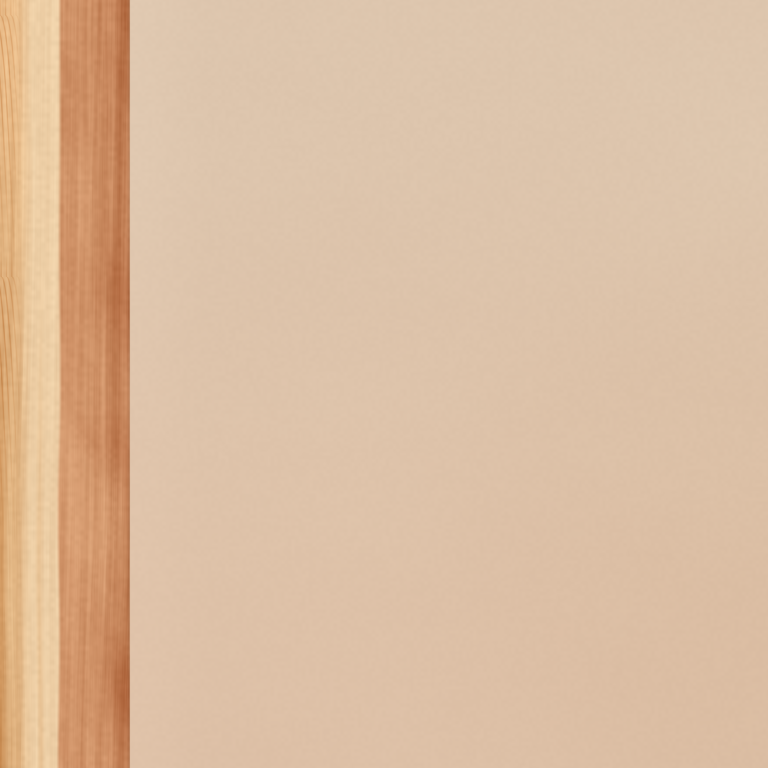
A three.js fragment shader for this texture:

```glsl
#define BOARD_EDGE 0.169
#define SAP_EDGE 0.077
#define GRAIN_FREQ 210.0
#define GRAIN_DEPTH 0.10
#define PAPER_GRAIN 0.010
#define SAP_TAN vec3(0.87, 0.69, 0.49)
#define SAP_CREAM vec3(0.93, 0.81, 0.65)
#define HEART_LIGHT vec3(0.84, 0.61, 0.44)
#define HEART_DARK vec3(0.69, 0.40, 0.24)
#define PAPER_TOP vec3(0.868, 0.776, 0.682)
#define PAPER_LOW vec3(0.868, 0.755, 0.655)

varying vec2 vUv;

float hash(vec2 p) {
  p = fract(p * vec2(0.1031, 0.1137));
  p += dot(p, p.yx + 33.33);
  return fract((p.x + p.y) * p.x * 7.13);
}

float noise(vec2 p) {
  vec2 cell = floor(p);
  vec2 f = fract(p);
  f = f * f * (3.0 - 2.0 * f);
  return mix(mix(hash(cell), hash(cell + vec2(1.0, 0.0)), f.x),
             mix(hash(cell + vec2(0.0, 1.0)), hash(cell + vec2(1.0, 1.0)), f.x), f.y);
}

float fbm(vec2 p) {
  float sum = 0.0;
  float amp = 0.5;
  for (int i = 0; i < 4; i++) {
    sum += amp * noise(p);
    p = p * 2.03 + 17.7;
    amp *= 0.5;
  }
  return sum / 0.9375;
}

float bump(float x, float center, float width) {
  float d = (x - center) / width;
  return exp(-d * d);
}

// Long fibres, drifting slowly along the board
float fibres(vec2 p) {
  float x = p.x - 0.014 * p.y + 0.008 * noise(vec2(p.x * 8.0, p.y * 3.0));
  return fbm(vec2(x * GRAIN_FREQ, p.y * 4.0)) - 0.5;
}

// Thin nested growth arches at the left side
float arches(vec2 p, float peak) {
  float drop = max(peak - p.y, 0.0);
  float x = p.x - 0.026 * sqrt(drop / 0.35);
  float rings = 0.5 + 0.5 * sin(x * 900.0 + 2.0 * noise(p * vec2(40.0, 9.0)));
  float zone = smoothstep(0.032, 0.008, p.x) * smoothstep(peak + 0.05, peak - 0.03, p.y);
  return pow(rings, 4.0) * zone * smoothstep(0.40, 0.05, drop);
}

vec3 sapwood(vec2 p) {
  float wander = 0.004 * (noise(vec2(2.0, p.y * 4.0)) - 0.5);
  float cream = smoothstep(0.018, 0.046, p.x + wander);
  vec3 color = mix(SAP_TAN, SAP_CREAM, cream);
  color += 0.035 * smoothstep(0.5, 1.0, p.y) * (1.0 - cream);
  color -= vec3(0.03, 0.06, 0.08) * bump(p.x + wander, 0.052, 0.004) * smoothstep(0.75, 0.3, p.y);
  color -= vec3(0.05, 0.09, 0.11) * smoothstep(0.012, 0.0, p.x) * smoothstep(0.7, 0.3, p.y);
  color -= vec3(0.06, 0.11, 0.13) * (arches(p, 0.64) + arches(p, 0.98));
  return color + vec3(0.7, 1.0, 1.1) * fibres(p) * GRAIN_DEPTH * mix(1.6, 0.7, cream);
}

vec3 heartwood(vec2 p) {
  float across = (p.x - SAP_EDGE) / (BOARD_EDGE - SAP_EDGE);
  float figure = fbm(vec2(p.x * 14.0, p.y * 11.0 + p.x * 16.0)) - 0.5;
  float shade = 0.08 + 0.38 * smoothstep(0.35, 1.0, across) + 0.55 * figure;
  shade += bump(p.y, 0.61, 0.07) * 0.25 * across;
  shade += bump(p.y, 0.08, 0.07) * 0.38 * across;
  shade += bump(p.y, 0.42, 0.04) * 0.15 * across;
  shade += bump(p.y, 0.95, 0.12) * 0.16;
  shade -= bump(p.y, 0.30, 0.08) * 0.10;
  vec3 color = mix(HEART_LIGHT, HEART_DARK, clamp(shade, 0.0, 1.0));
  color += vec3(0.8, 1.0, 1.0) * fibres(p + 3.0) * GRAIN_DEPTH * (1.0 + across);
  return color * (1.0 - 0.08 * smoothstep(0.95, 1.0, across));
}

vec3 paper(vec2 p) {
  vec3 color = mix(PAPER_LOW, PAPER_TOP, smoothstep(0.1, 0.95, p.y));
  float corner = smoothstep(0.45, 1.0, p.x) * smoothstep(0.9, 0.3, p.y);
  color -= vec3(0.010, 0.014, 0.018) * corner;
  color += 0.010 * smoothstep(0.28, BOARD_EDGE, p.x);
  color += vec3(0.6, 1.0, 1.0) * 0.018 * (fbm(p * vec2(3.0, 5.0) + 8.0) - 0.5);
  return color + PAPER_GRAIN * (noise(p * 220.0) - 0.5);
}

void main() {
  vec2 p = vUv;
  float seam = SAP_EDGE + 0.003 * (noise(vec2(5.0, p.y * 6.0)) - 0.5);
  vec3 wood = mix(sapwood(p), heartwood(p), smoothstep(seam - 0.003, seam + 0.003, p.x));
  wood += 0.03 * (noise(p * 160.0) - 0.5);
  float board = smoothstep(BOARD_EDGE + 0.0012, BOARD_EDGE - 0.0012, p.x);
  gl_FragColor = vec4(mix(paper(p), wood, board), 1.0);
}
```
